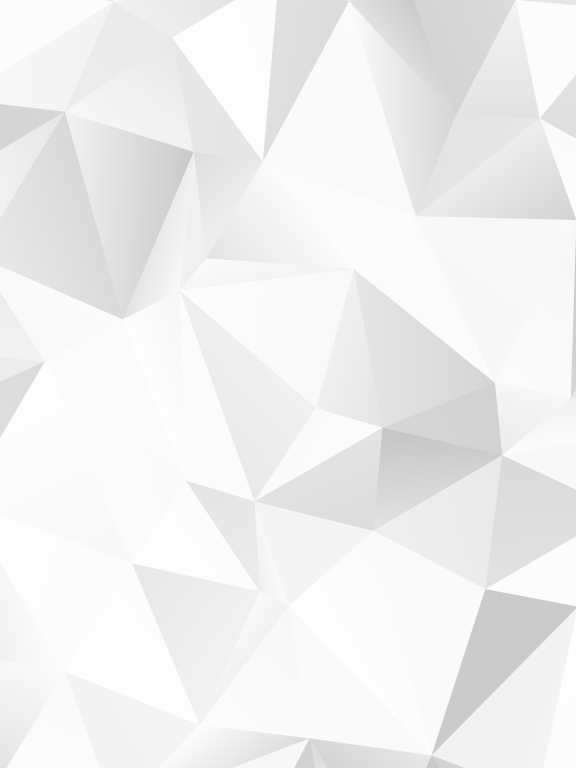
This background is drawn by a WebGL 2 fragment shader. Its source:

```glsl
#version 300 es
precision highp float;
// Pale low-poly surface: irregular triangular facets with soft grey gradients.

uniform vec2 u_resolution;
out vec4 fragColor;

const float CELL_SIZE = 0.205;    // mean facet size, in canvas widths
const float JITTER = 0.42;        // vertex offset, below 0.5 keeps quads simple
const float GRID_ANGLE = 0.45;    // turns the hidden grid off the axes
const float SPLIT_VARIETY = 0.35; // randomness in the choice of diagonal
const float MIN_SHADE = 0.012;    // darkening of the whitest facets
const float SHADE_RANGE = 0.225;  // extra darkening of the greyest facets
const float SHADE_POWER = 2.1;    // higher makes grey facets rarer
const vec3 PAPER = vec3(1.0);
const vec2 SEED = vec2(23.0, 41.0);

vec3 hash3(vec2 p) {
    vec3 q = fract(vec3(p.xyx) * vec3(0.1031, 0.1030, 0.0973));
    q += dot(q, q.yxz + 33.33);
    return fract((q.xxy + q.yzz) * q.zyx);
}

float cross2(vec2 a, vec2 b) { return a.x * b.y - a.y * b.x; }

float area2(vec2 a, vec2 b, vec2 c) { return cross2(b - a, c - a); }

vec2 vertexAt(vec2 id) {
    return id + JITTER * (2.0 * hash3(id + SEED).xy - 1.0);
}

// Signed distance to the line a-b, positive on its right
float edgeDistance(vec2 p, vec2 a, vec2 b) {
    return -area2(a, b, p) / length(b - a);
}

// Returns facet brightness times coverage, and coverage
vec2 facet(vec2 p, vec2 a, vec2 b, vec2 c, vec2 id, float pixel) {
    float d = max(edgeDistance(p, a, b),
                  max(edgeDistance(p, b, c), edgeDistance(p, c, a)));
    float coverage = clamp(0.5 - d / pixel, 0.0, 1.0);
    if (coverage <= 0.0) return vec2(0.0);

    // Linear gradient over the corners, in a random direction
    vec3 weights = vec3(area2(b, c, p), area2(c, a, p), area2(a, b, p))
                 / area2(a, b, c);
    vec3 rnd = hash3(id * 1.7 + 91.3);
    vec3 rnd2 = hash3(id * 2.3 + 57.9);
    vec3 ramp = vec3(0.0, rnd.y, 1.0);
    if (rnd.z < 0.333) ramp = ramp.yzx;
    else if (rnd.z < 0.667) ramp = ramp.zxy;
    float t = clamp(dot(weights, ramp), 0.0, 1.0);

    float shade = MIN_SHADE + SHADE_RANGE * pow(rnd.x, SHADE_POWER);
    float brightness = 1.0 - shade * mix(rnd2.x, 1.0, t);
    return vec2(brightness, 1.0) * coverage;
}

void main() {
    float pixel = 1.0 / (u_resolution.x * CELL_SIZE);
    float s = sin(GRID_ANGLE), k = cos(GRID_ANGLE);
    vec2 p = mat2(k, s, -s, k) * gl_FragCoord.xy * pixel;
    vec2 home = floor(p);
    vec2 sum = vec2(0.0);

    // Each nearby jittered quad is split into two facets
    for (int y = -1; y <= 1; y++) {
        for (int x = -1; x <= 1; x++) {
            vec2 id = home + vec2(x, y);
            vec2 a = vertexAt(id);
            vec2 b = vertexAt(id + vec2(1.0, 0.0));
            vec2 c = vertexAt(id + vec2(1.0, 1.0));
            vec2 d = vertexAt(id + vec2(0.0, 1.0));

            // Favour the fuller split; a folded diagonal is never used
            float fitAC = min(area2(a, b, c), area2(a, c, d));
            float fitBD = min(area2(a, b, d), area2(b, c, d));
            float bias = SPLIT_VARIETY * (2.0 * hash3(id + 7.7).x - 1.0);
            bool useAC = fitBD <= 0.0 || (fitAC > 0.0 && fitAC + bias > fitBD);

            vec2 id2 = id + vec2(113.0, 71.0);
            if (useAC) {
                sum += facet(p, a, b, c, id, pixel);
                sum += facet(p, a, c, d, id2, pixel);
            } else {
                sum += facet(p, a, b, d, id, pixel);
                sum += facet(p, b, c, d, id2, pixel);
            }
        }
    }
    fragColor = vec4(PAPER * sum.x / max(sum.y, 0.001), 1.0);
}
```
